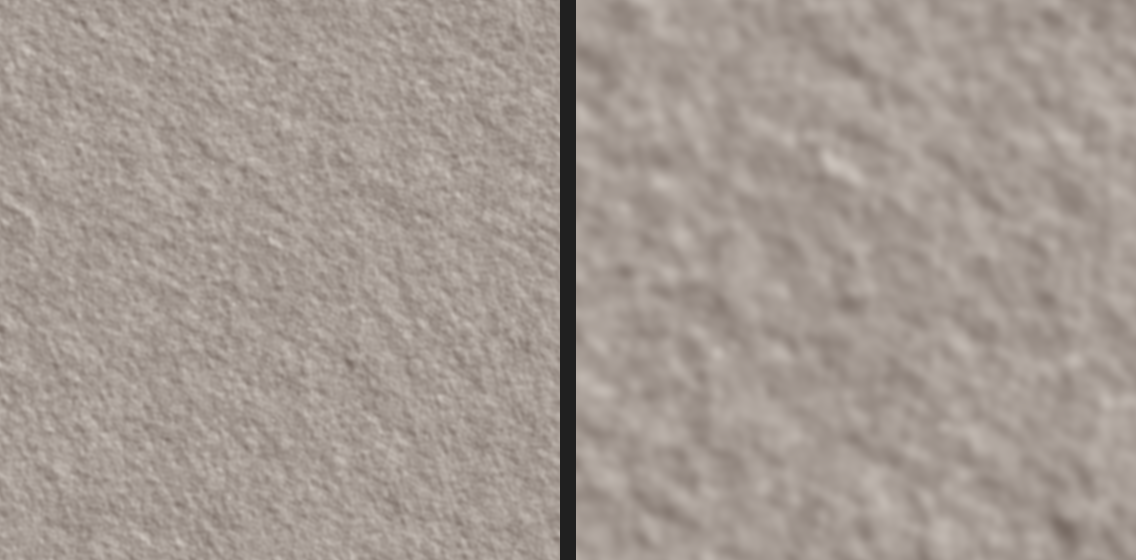
Left, the full canvas; right, a detail of the centre.
This texture is drawn by a Shadertoy shader. Its source:

```glsl
// Fine-grained warm grey stone with a soft diagonal relief and a few pale flecks.

const mat2 TURN = mat2(0.8, 0.6, -0.6, 0.8);

float hash(vec2 p) {
    return fract(sin(dot(p, vec2(127.1, 311.7))) * 43758.5453);
}

float valueNoise(vec2 p) {
    vec2 cell = floor(p), f = fract(p);
    f = f * f * (3.0 - 2.0 * f);
    return mix(mix(hash(cell), hash(cell + vec2(1, 0)), f.x),
               mix(hash(cell + vec2(0, 1)), hash(cell + vec2(1, 1)), f.x), f.y);
}

// Rough surface: octaves slightly stretched along the falling diagonal, each one turned.
float stoneHeight(vec2 p) {
    vec2 q = vec2(p.x + p.y, 0.8 * (p.x - p.y)) * 0.7071 * 13.0;
    float height = 0.0, amplitude = 0.8;
    for (int i = 0; i < 4; i++) {
        q = TURN * q * 1.9 + 17.3;
        height += amplitude * valueNoise(q);
        amplitude *= i < 2 ? 0.83 : 0.36;
    }
    return height;
}

// Even grain without direction, from two overlapping turned lattices.
float stoneGrain(vec2 p) {
    return valueNoise(TURN * p * 88.0 + 5.0) + valueNoise(p * TURN * 125.0 + 61.0) - 1.0;
}

// Sparse soft grains, at most one in each grid cell.
float paleFlecks(vec2 p) {
    vec2 cell = floor(p * 30.0);
    vec2 center = 0.25 + 0.5 * vec2(hash(cell + 3.7), hash(cell + 9.1));
    float size = mix(0.18, 0.25, hash(cell + 5.3));
    float spot = 1.0 - smoothstep(0.0, size, length(fract(p * 30.0) - center));
    return step(0.95, hash(cell + 1.9)) * spot;
}

void mainImage(out vec4 fragColor, in vec2 fragCoord) {
    vec2 uv = fragCoord / min(iResolution.x, iResolution.y);

    // Slanted light: the height difference across the diagonal.
    vec2 lightStep = vec2(0.0022);
    float relief = stoneHeight(uv - lightStep) - stoneHeight(uv + lightStep);

    // Relief, grain, faint broad mottling and bright flecks.
    float mottling = valueNoise(TURN * uv * 14.0 + 41.0) - 0.5;
    float tone = 0.22 * relief + 0.058 * stoneGrain(uv)
               + 0.03 * mottling + 0.06 * paleFlecks(uv);

    vec3 stoneColor = vec3(0.648, 0.608, 0.579);
    fragColor = vec4(stoneColor + tone * vec3(0.95, 1.0, 1.0), 1.0);
}
```
